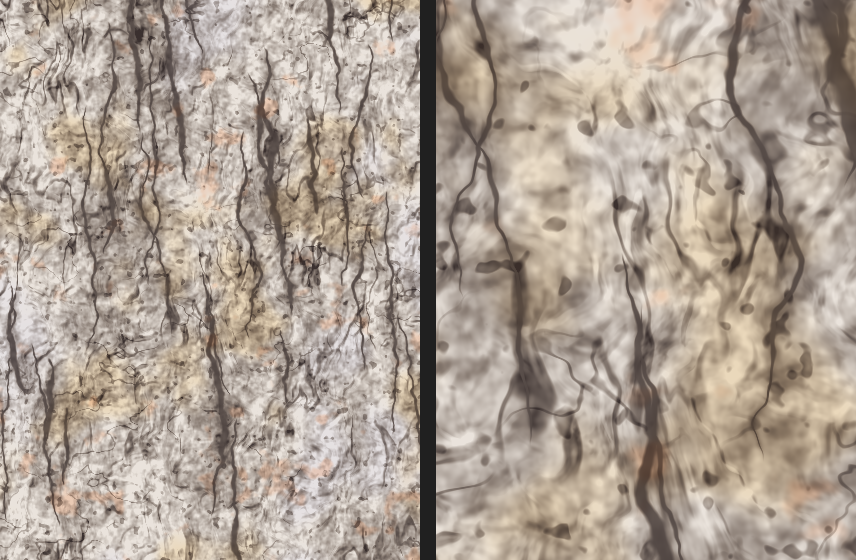
Left: the whole. Right: its middle third, enlarged.
A Shadertoy shader for this texture:

```glsl
// Pale weathered tree bark: flaking plates, gritty relief and long dark fissures.

const vec3 DEEP_BROWN = vec3(0.28, 0.24, 0.23);
const vec3 MID_TAUPE = vec3(0.55, 0.50, 0.465);
const vec3 PALE_ASH = vec3(0.87, 0.84, 0.81);
const vec3 OCHRE_TINT = vec3(1.0, 0.95, 0.85);
const vec3 RUST_TINT = vec3(1.0, 0.89, 0.82);
const vec3 COOL_TINT = vec3(0.98, 0.99, 1.03);
const vec2 LIGHT_DIR = vec2(-0.6, 0.8);
const int FISSURES = 28;

float hash(vec2 p) {
    return fract(sin(dot(p, vec2(127.1, 311.7))) * 43758.5453);
}

float noise(vec2 p) {
    vec2 cell = floor(p), f = fract(p);
    f = f * f * (3.0 - 2.0 * f);
    float low = mix(hash(cell), hash(cell + vec2(1, 0)), f.x);
    float high = mix(hash(cell + vec2(0, 1)), hash(cell + vec2(1, 1)), f.x);
    return mix(low, high, f.y);
}

// Layered noise, normalised to 0..1
float fbm(vec2 p, int octaves) {
    float sum = 0.0, total = 0.0, amp = 0.5;
    for (int i = 0; i < octaves; i++) {
        sum += amp * noise(p);
        total += amp;
        amp *= 0.5;
        p = mat2(1.6, 1.2, -1.2, 1.6) * p + 17.3;
    }
    return sum / total;
}

vec2 warp(vec2 p, float amount) {
    return p + amount * (vec2(fbm(p * 9.0, 4), fbm(p * 9.0 + 41.0, 4)) - 0.5);
}

// Height of the surface: stepped flakes plus rough grain
float barkHeight(vec2 p) {
    vec2 q = warp(p, 0.14);
    float level = fbm(q * vec2(8.0, 4.5), 5) * 6.0;
    float flakes = floor(level) + smoothstep(0.0, 0.14, fract(level));
    float broken = smoothstep(0.35, 0.6, fbm(p * 11.0 + 5.0, 3));
    float rough = fbm(q * vec2(34.0, 22.0), 4);
    return 0.6 * flakes * (0.4 + 0.6 * broken) + 2.6 * rough;
}

// Thin jagged cracks along a contour of stretched noise
float hairCracks(vec2 p, vec2 scale, float width) {
    float line = abs(fbm(warp(p, 0.06) * scale, 4) - 0.5);
    float presence = smoothstep(0.46, 0.68, fbm(p * 7.0 + scale, 3));
    return presence * (1.0 - smoothstep(0.2 * width, width, line));
}

// One tapering fissure: x is the dark core, y the soft shade around it
vec2 fissure(vec2 p, float id, float edge, float px) {
    float pick = hash(vec2(id, 3.0));
    float reach = mix(0.09, 0.32, hash(vec2(id, 5.0)));
    float along = p.y - 1.4 * hash(vec2(id, 7.0)) + 0.03;
    float lean = mix(-0.05, 0.24, hash(vec2(id, 9.0)));
    float wobble = 0.09 * (fbm(vec2(p.y * 6.0, id * 13.7), 4) - 0.5);
    float center = (id + hash(vec2(id, 11.0))) / float(FISSURES);
    float dist = abs(p.x - center + lean * along + wobble + edge);
    float taper = max(1.0 - along * along / (reach * reach), 0.0);
    float swell = 0.25 + 1.5 * noise(vec2(p.y * 22.0, id * 5.1));
    float width = mix(0.0025, 0.013, pick * pick * pick) * taper * swell;
    float core = 1.0 - smoothstep(0.5 * width, width + px, dist);
    float shade = exp(-dist / (2.5 * width + 0.002));
    return vec2(core, shade) * smoothstep(0.0, 0.15, taper);
}

vec2 allFissures(vec2 p, float px) {
    float edge = 0.014 * (fbm(p * 38.0, 3) - 0.5);
    vec2 depth = vec2(0);
    for (int i = 0; i < FISSURES; i++) {
        depth = max(depth, fissure(p, float(i), edge, px));
    }
    return depth;
}

vec3 barkColor(float tone) {
    vec3 dark = mix(DEEP_BROWN, MID_TAUPE, clamp(tone * 2.0, -0.2, 1.0));
    return mix(dark, PALE_ASH, clamp(tone * 2.0 - 1.0, 0.0, 1.15));
}

void mainImage(out vec4 fragColor, in vec2 fragCoord) {
    float px = 1.0 / iResolution.x;
    vec2 p = fragCoord * px;

    // Broad patches, furrowed grain and fine grit
    float tone = 0.9 + 0.5 * (fbm(p * vec2(6.0, 3.5) + 2.0, 4) - 0.5);
    tone += 0.6 * (fbm(warp(p, 0.05) * vec2(46.0, 24.0), 4) - 0.5);
    tone += 0.5 * (fbm(p * 95.0, 2) - 0.5);

    // Relief lit from the upper left
    float slope = barkHeight(p + LIGHT_DIR * 0.006) - barkHeight(p);
    tone -= 0.65 * max(slope, 0.0) + 0.22 * min(slope, 0.0);

    // Pits, hair cracks and fissures
    float pits = smoothstep(0.73, 0.83, fbm(p * 62.0 + 9.0, 2));
    tone -= 0.4 * pits;
    tone -= 0.5 * hairCracks(p, vec2(15.0, 5.0), 0.035);
    tone -= 0.4 * hairCracks(p + 3.7, vec2(13.0, 17.0), 0.025);
    vec2 depth = allFissures(p, px);
    tone -= 0.35 * depth.y;
    tone = mix(tone, 0.02 + 0.15 * noise(p * 90.0), 0.9 * depth.x);

    // Warm, rusty and cool stains
    vec3 color = barkColor(tone);
    color *= mix(vec3(1), OCHRE_TINT, smoothstep(0.56, 0.74, fbm(p * 5.0 + 31.0, 4)));
    color *= mix(vec3(1), RUST_TINT, smoothstep(0.66, 0.78, fbm(p * 14.0 + 53.0, 4)));
    color *= mix(vec3(1), COOL_TINT, smoothstep(0.54, 0.7, fbm(p * 4.0 + 77.0, 3)));
    fragColor = vec4(clamp(color, 0.0, 1.0), 1.0);
}
```
